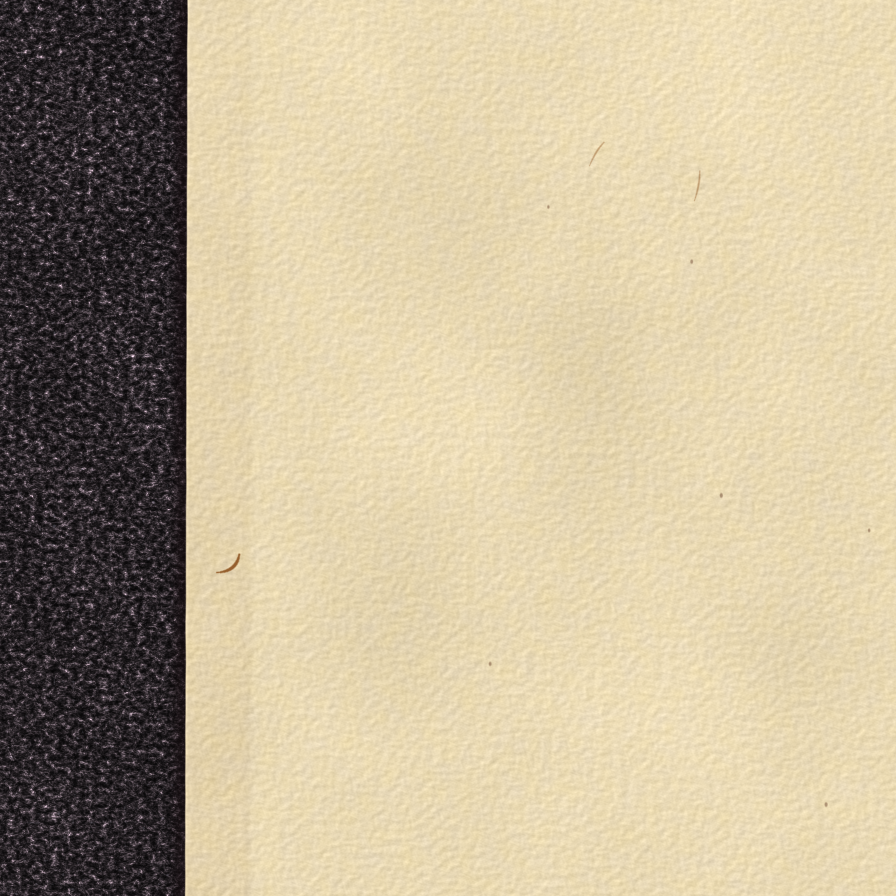
Reproduce this texture procedurally as a Shadertoy shader.

```glsl
// Cream fibrous paper beside a strip of dark grained leather.

const vec3 PAPER = vec3(0.914, 0.851, 0.704);
const vec3 LEATHER = vec3(0.153, 0.134, 0.146);
const vec3 FIBRE = vec3(0.55, 0.32, 0.12);

// Random unit gradient for a lattice cell
vec2 cellGradient(ivec2 cell) {
    uvec2 q = uvec2(cell) * uvec2(1597u, 3812u) + 7919u;
    uint h = (q.x ^ (q.y >> 1u)) * 668265u + q.y * 40503u;
    h = (h ^ (h >> 15u)) * 739391u;
    h = (h ^ (h >> 13u)) * 951631u;
    float angle = float((h >> 8u) & 65535u) / 65536.0 * 6.28318;
    return vec2(cos(angle), sin(angle));
}

float gradientNoise(vec2 p) {
    ivec2 i = ivec2(floor(p));
    vec2 f = fract(p);
    vec2 u = f * f * f * (f * (f * 6.0 - 15.0) + 10.0);
    float a = dot(cellGradient(i), f);
    float b = dot(cellGradient(i + ivec2(1, 0)), f - vec2(1, 0));
    float c = dot(cellGradient(i + ivec2(0, 1)), f - vec2(0, 1));
    float d = dot(cellGradient(i + ivec2(1, 1)), f - vec2(1, 1));
    return mix(mix(a, b, u.x), mix(c, d, u.x), u.y);
}

float fbm(vec2 p, int octaves, float gain) {
    float sum = 0.0, weight = 1.0;
    for (int i = 0; i < octaves; i++) {
        sum += weight * gradientNoise(p);
        p = mat2(1.6, 1.2, -1.2, 1.6) * p + 17.3;
        weight *= gain;
    }
    return sum;
}

float segmentDistance(vec2 p, vec2 a, vec2 b) {
    vec2 pa = p - a, ba = b - a;
    return length(pa - ba * clamp(dot(pa, ba) / dot(ba, ba), 0.0, 1.0));
}

// Coverage of a tapered quadratic curve, thickest in the middle
float strand(vec2 p, vec2 a, vec2 control, vec2 b, float width, float aa) {
    float d = 1.0;
    vec2 last = a;
    for (int i = 1; i <= 10; i++) {
        float t = float(i) / 10.0;
        vec2 next = mix(mix(a, control, t), mix(control, b, t), t);
        float taper = width * (0.35 + 2.6 * t * (1.0 - t));
        d = min(d, segmentDistance(p, last, next) - taper);
        last = next;
    }
    return 1.0 - smoothstep(-aa, aa, d);
}

// Broad stains: centre, radius, brightness change
float stains(vec2 p) {
    vec4 spots[9] = vec4[9](
        vec4(0.65, 0.61, 0.10, -0.030), vec4(0.49, 0.79, 0.10, -0.025),
        vec4(0.44, 0.33, 0.11, -0.025), vec4(0.88, 0.27, 0.08, -0.024),
        vec4(0.62, 0.45, 0.08, -0.015), vec4(0.49, 0.52, 0.10, 0.020),
        vec4(0.73, 0.20, 0.12, 0.018), vec4(0.80, 0.95, 0.22, 0.018),
        vec4(0.36, 0.93, 0.13, 0.014));
    float sum = 0.0;
    for (int i = 0; i < 9; i++) {
        vec2 offset = (p - spots[i].xy) / spots[i].z;
        sum += spots[i].w * exp(-dot(offset, offset));
    }
    return sum;
}

// Small dark flecks: centre, radius
float flecks(vec2 p, float aa) {
    vec3 dots[6] = vec3[6](
        vec3(0.772, 0.708, 0.0018), vec3(0.805, 0.447, 0.0020),
        vec3(0.547, 0.259, 0.0018), vec3(0.970, 0.408, 0.0016),
        vec3(0.612, 0.769, 0.0015), vec3(0.922, 0.102, 0.0020));
    float cover = 0.0;
    for (int i = 0; i < 6; i++) {
        float d = length((p - dots[i].xy) * vec2(1.2, 0.8)) - dots[i].z;
        cover = max(cover, 1.0 - smoothstep(-aa, aa, d));
    }
    return cover;
}

vec3 leather(vec2 p, float edge) {
    vec2 warp = 0.35 * vec2(gradientNoise(p * 70.0), gradientNoise(p * 70.0 + 31.0));
    float grain = fbm(p * vec2(125.0, 165.0) + warp, 3, 0.75);
    float cloud = fbm(p * 9.0 + 5.0, 2, 0.5);
    vec3 color = LEATHER * exp(1.75 * grain + 0.25 * cloud);
    float glint = smoothstep(0.33, 0.65, gradientNoise(p * 190.0 + 80.0));
    color += glint * vec3(0.16, 0.16, 0.18);
    float shadow = smoothstep(edge - 0.022, edge - 0.002, p.x);
    return mix(color, vec3(0.08, 0.045, 0.055), 0.65 * shadow);
}

vec3 paper(vec2 p, float edge, float aa) {
    // Relief lit from the upper left
    vec2 q = p * vec2(105.0, 130.0);
    float relief = fbm(q, 3, 0.6) - fbm(q + vec2(-0.28, 0.36), 3, 0.6);
    float mottling = fbm(p * 8.0 + 3.0, 3, 0.55);
    vec3 color = PAPER + 0.058 * relief + 0.016 * mottling + stains(p);
    color += vec3(0.008, 0.002, -0.030) * fbm(p * vec2(45.0, 38.0) + 60.0, 2, 0.6);
    // Folded margin and its faint crease
    float margin = 1.0 - smoothstep(0.272, 0.286, p.x);
    color -= margin * mix(0.034, 0.016, p.y) * vec3(0.8, 1.0, 1.1);
    color -= 0.012 * exp(-pow((p.x - 0.277) / 0.004, 2.0));
    color += 0.06 * (1.0 - smoothstep(edge, edge + 0.004, p.x));
    // Embedded fibres
    float hook = strand(p, vec2(0.267, 0.381), vec2(0.264, 0.362), vec2(0.242, 0.361), 0.0019, aa);
    float upper = strand(p, vec2(0.674, 0.841), vec2(0.665, 0.832), vec2(0.658, 0.815), 0.0010, aa);
    float right = strand(p, vec2(0.781, 0.809), vec2(0.781, 0.793), vec2(0.775, 0.776), 0.0010, aa);
    color = mix(color, FIBRE, max(0.9 * hook, 0.45 * max(upper, right)));
    return mix(color, vec3(0.48, 0.34, 0.25), 0.55 * flecks(p, aa));
}

void mainImage(out vec4 fragColor, in vec2 fragCoord) {
    vec2 p = fragCoord / iResolution.xy;
    float aa = 1.0 / iResolution.y;
    float edge = mix(0.2065, 0.2092, p.y) + 0.0006 * gradientNoise(vec2(p.y * 25.0, 2.0));
    float onPaper = smoothstep(edge - aa, edge + aa, p.x);
    vec3 color = mix(leather(p, edge), paper(p, edge, aa), onPaper);
    fragColor = vec4(clamp(color, 0.0, 1.0), 1.0);
}
```
